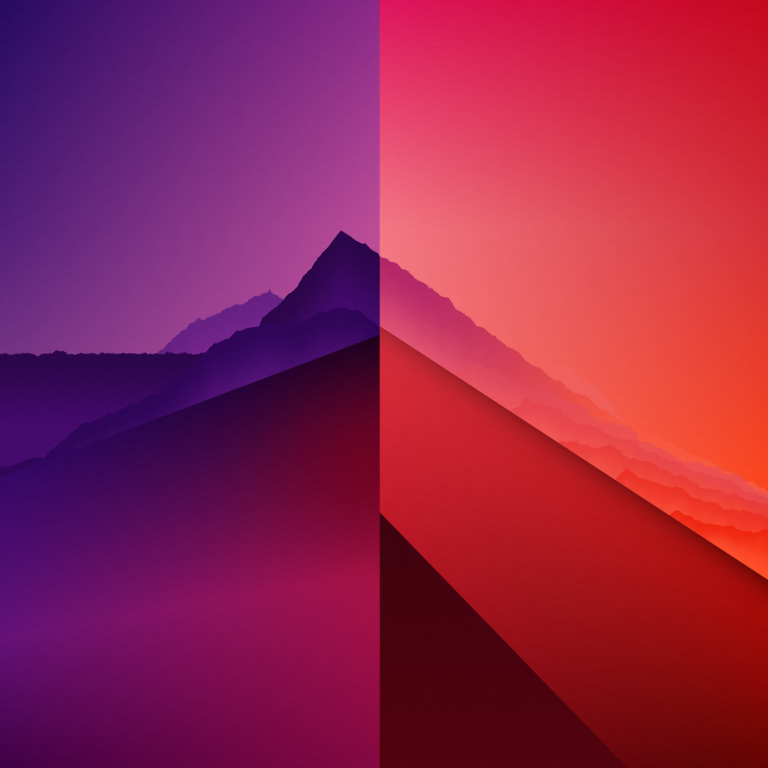
Give the GLSL for this background, as a Shadertoy shader.

```glsl
// Split-tone mountain: violet ridges on the left, red misty slopes on the right, over slanted slabs.

const float SPLIT = 0.4945;

vec2 hashGradient(vec2 cell) {
    float angle = 6.2832 * fract(sin(dot(cell, vec2(127.1, 311.7))) * 43758.5);
    return vec2(cos(angle), sin(angle));
}

float gradientNoise(vec2 p) {
    vec2 i = floor(p), f = fract(p);
    vec2 w = f * f * f * (f * (f * 6.0 - 15.0) + 10.0);
    vec2 e = vec2(0.0, 1.0);
    float low = mix(dot(hashGradient(i), f), dot(hashGradient(i + e.yx), f - e.yx), w.x);
    float high = mix(dot(hashGradient(i + e), f - e), dot(hashGradient(i + 1.0), f - 1.0), w.x);
    return mix(low, high, w.y);
}

float fbm(vec2 p) {
    float sum = 0.0, amplitude = 1.0;
    for (int i = 0; i < 5; i++) {
        sum += amplitude * gradientNoise(p);
        p = p * 2.03 + 17.3;
        amplitude *= 0.55;
    }
    return sum;
}

// Moves the height on to point b once x has passed point a.
float segment(float height, float x, vec2 a, vec2 b) {
    return x < a.x ? height : mix(a.y, b.y, clamp((x - a.x) / (b.x - a.x), 0.0, 1.0));
}

float profile(float x, vec2 a, vec2 b, vec2 c, vec2 d, vec2 e, vec2 f) {
    float h = segment(a.y, x, a, b);
    h = segment(h, x, b, c);
    h = segment(h, x, c, d);
    h = segment(h, x, d, e);
    return segment(h, x, e, f);
}

float roughness(vec2 p, float scale, float seed) {
    return fbm(vec2(p.x * scale, p.y * scale * 0.6 + seed));
}

// Coverage of the region below a height.
float below(float height, float y, float px) {
    return smoothstep(-px, px, height - y);
}

// Three-stop vertical blend with its middle stop at "middle".
vec3 threeStops(vec3 low, vec3 mid, vec3 high, float t, float middle) {
    vec3 lower = mix(low, mid, clamp(t / middle, 0.0, 1.0));
    return mix(lower, high, clamp((t - middle) / (1.0 - middle), 0.0, 1.0));
}

// A ridge that dissolves from its crest colour into mist.
vec3 paintRidge(vec3 base, float y, float crest, vec3 top, vec3 mist, float depth, float alpha, float px) {
    vec3 tint = mix(top, mist, smoothstep(0.0, depth, crest - y));
    return mix(base, tint, alpha * below(crest, y, px));
}

vec3 violetSide(vec2 p, float px) {
    float u = p.x / SPLIT;
    vec3 color = threeStops(mix(vec3(0.58, 0.27, 0.56), vec3(0.82, 0.36, 0.65), u),
                            mix(vec3(0.32, 0.12, 0.47), vec3(0.74, 0.30, 0.59), u),
                            mix(vec3(0.15, 0.04, 0.38), vec3(0.55, 0.16, 0.53), u),
                            (p.y - 0.38) / 0.62, 0.52);

    // Far, main and near ridges
    float far = profile(p.x, vec2(0.095, 0.42), vec2(0.115, 0.458), vec2(0.163, 0.508),
                        vec2(0.247, 0.577), vec2(0.352, 0.622), vec2(0.39, 0.59));
    far += 0.007 * roughness(p, 45.0, 3.0);
    color = paintRidge(color, p.y, far, vec3(0.40, 0.13, 0.51), vec3(0.56, 0.16, 0.61), 0.09, 1.0, px);

    float peak = profile(p.x, vec2(0.325, 0.54), vec2(0.342, 0.586), vec2(0.378, 0.616),
                         vec2(0.408, 0.656), vec2(0.444, 0.70), vec2(0.495, 0.667));
    peak += 0.005 * roughness(p, 50.0, 9.0) * smoothstep(0.0, 0.03, abs(p.x - 0.444));
    color = paintRidge(color, p.y, peak, vec3(0.17, 0.02, 0.29), vec3(0.27, 0.04, 0.43), 0.11, 1.0, px);

    float near = profile(p.x, vec2(0.0, 0.39), vec2(0.059, 0.408), vec2(0.105, 0.446),
                         vec2(0.215, 0.492), vec2(0.28, 0.553), vec2(0.345, 0.582));
    float shoulder = profile(p.x, vec2(0.345, 0.582), vec2(0.385, 0.577), vec2(0.415, 0.592),
                             vec2(0.443, 0.60), vec2(0.47, 0.592), vec2(0.495, 0.573));
    near = (p.x < 0.345 ? near : shoulder) + 0.006 * roughness(p, 42.0, 15.0);
    color = paintRidge(color, p.y, near, vec3(0.18, 0.02, 0.34), vec3(0.38, 0.09, 0.51), 0.11, 1.0, px);

    // Rising slab with a crimson bloom
    float edge = mix(0.378, 0.564, u);
    float v = clamp((edge - p.y) / edge, 0.0, 1.0);
    vec3 slab = threeStops(mix(vec3(0.21, 0.03, 0.41), vec3(0.09, 0.0, 0.11), u),
                           mix(vec3(0.39, 0.07, 0.47), vec3(0.68, 0.08, 0.28), u),
                           mix(vec3(0.25, 0.0, 0.27), vec3(0.52, 0.03, 0.25), u), v, 0.55);
    vec2 bloom = (p - vec2(SPLIT, 0.39)) / vec2(0.13, 0.11);
    slab = mix(slab, vec3(0.45, 0.0, 0.11), 0.7 * exp(-dot(bloom, bloom)));
    return mix(color, slab, below(edge, p.y, px));
}

vec3 redSide(vec2 p, float px) {
    float u = (p.x - SPLIT) / (1.0 - SPLIT);
    vec3 color = threeStops(mix(vec3(0.97, 0.50, 0.48), vec3(0.98, 0.27, 0.12), u),
                            mix(vec3(0.95, 0.47, 0.52), vec3(0.83, 0.19, 0.22), u),
                            mix(vec3(0.87, 0.08, 0.37), vec3(0.77, 0.03, 0.12), u),
                            (p.y - 0.38) / 0.62, 0.52);

    // Long descending ridge
    float crest = profile(p.x, vec2(SPLIT, 0.667), vec2(0.514, 0.659), vec2(0.599, 0.596),
                          vec2(0.703, 0.518), vec2(0.82, 0.447), vec2(1.0, 0.362));
    crest += 0.006 * roughness(p, 45.0, 21.0);
    float knoll = 0.523 - 4.0 * pow(abs(p.x - 0.73), 1.6) + 0.008 * roughness(p, 40.0, 5.0);
    color = mix(color, vec3(0.94, 0.38, 0.38), 0.6 * below(knoll, p.y, px));
    vec3 crestColor = mix(vec3(0.70, 0.15, 0.41), vec3(0.97, 0.34, 0.25), smoothstep(0.0, 0.7, u));
    vec3 mist = mix(vec3(0.92, 0.37, 0.47), vec3(1.0, 0.31, 0.16), u);
    color = paintRidge(color, p.y, crest, crestColor, mist, 0.13, 1.0, px);

    // Successive foothills emerging from mist
    float edge = mix(0.5755, 0.245, u);
    for (int i = 0; i < 5; i++) {
        float t = float(i) / 4.0;
        float start = mix(0.62, 0.88, t);
        float startHeight = 0.5755 - 0.654 * (start - SPLIT) + mix(0.032, 0.012, t);
        float hill = startHeight - mix(0.44, 0.27, t) * (p.x - start) - max(start - p.x, 0.0);
        hill += 0.014 * roughness(p, 19.0, 31.0 + 7.0 * float(i));
        vec3 hillTop = mix(vec3(0.88, 0.29, 0.36), vec3(0.93, 0.13, 0.05), t);
        color = paintRidge(color, p.y, hill, hillTop, mist, 0.05, mix(0.55, 0.85, t), px);
    }

    // Falling slab, shaded beneath its lip
    float depth = max(edge - p.y, 0.0);
    vec3 slab = mix(mix(vec3(0.88, 0.19, 0.25), vec3(0.74, 0.05, 0.03), u),
                    mix(vec3(0.70, 0.06, 0.12), vec3(0.22, 0.0, 0.0), u), min(depth / 0.36, 1.0));
    slab *= 1.0 - mix(0.25, 0.45, u) * exp(-depth / 0.022);
    color = mix(color, slab, below(edge, p.y, px));

    // Dark lower wedge
    float wedge = 0.333 - 1.032 * (p.x - SPLIT);
    vec3 wedgeColor = mix(vec3(0.32, 0.01, 0.05), vec3(0.24, 0.01, 0.06), p.y / 0.333);
    return mix(color, wedgeColor, below(wedge, p.y, px));
}

void mainImage(out vec4 fragColor, in vec2 fragCoord) {
    vec2 p = fragCoord / iResolution.xy;
    float px = 1.0 / iResolution.y;
    float side = smoothstep(-px, px, p.x - SPLIT);
    vec3 color = mix(violetSide(p, px), redSide(p, px), side);
    color += 0.008 * gradientNoise(p * vec2(60.0, 220.0));
    fragColor = vec4(clamp(color, 0.0, 1.0), 1.0);
}
```
